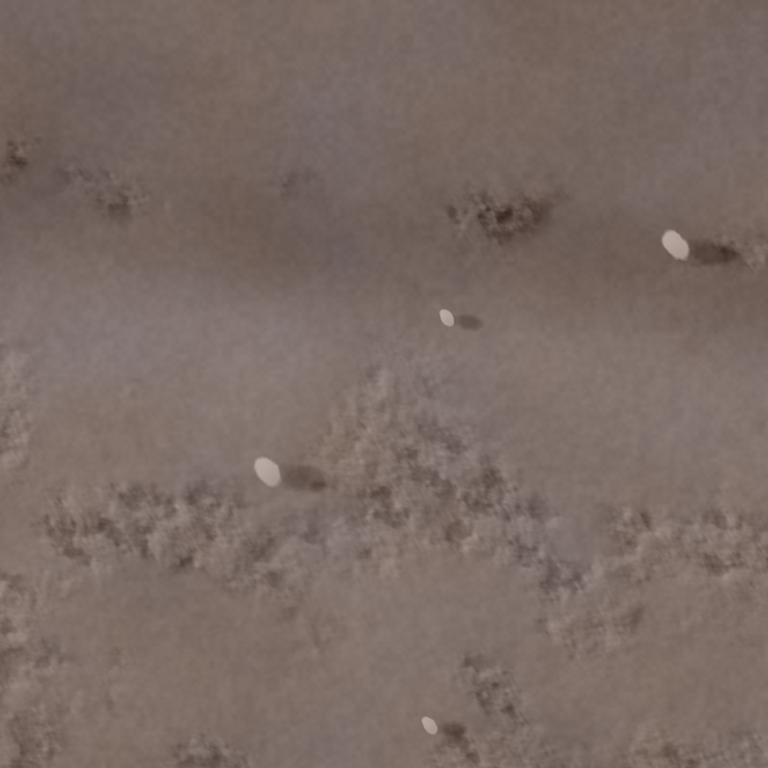
Write a WebGL 2 fragment shader that draws this texture.

```glsl
#version 300 es
precision highp float;
// Dry, trodden earth with crumbly clods, shaded ruts and a few pale pebbles.

#define CLOD_SCALE 34.0
#define CLOD_RELIEF 0.27
#define CREVICE_DEPTH 0.13
#define GRAIN_SCALE 105.0
#define GRAIN_CONTRAST 0.042
#define MOTTLE_CONTRAST 0.050
#define PEBBLE_GRID 4.0
#define PEBBLE_CHANCE 0.24
#define PEBBLE_TONE 0.68
#define LIGHT_STEP vec2(-0.0055, 0.0035)

uniform vec2 u_resolution;
out vec4 fragColor;

float hash(vec2 p) {
    vec3 q = fract(p.xyx * vec3(0.1031, 0.1030, 0.0973));
    q += dot(q, q.yzx + 33.33);
    return fract((q.x + q.y) * q.z);
}

float noise(vec2 p) {
    vec2 cell = floor(p), f = fract(p);
    f = f * f * (3.0 - 2.0 * f);
    float low = mix(hash(cell), hash(cell + vec2(1, 0)), f.x);
    float high = mix(hash(cell + vec2(0, 1)), hash(cell + vec2(1, 1)), f.x);
    return mix(low, high, f.y);
}

float fbm(vec2 p) {
    float sum = 0.0, weight = 0.533;
    for (int i = 0; i < 4; i++) {
        sum += weight * noise(p);
        p = mat2(1.6, 1.2, -1.2, 1.6) * p + 17.3;
        weight *= 0.5;
    }
    return sum;
}

float band(float x, float centre, float width) {
    float d = (x - centre) / width;
    return exp(-d * d);
}

// Clod height, drawn out along a line falling to the right
float clodHeight(vec2 p) {
    vec2 q = vec2(0.80 * p.x - 0.60 * p.y, 0.60 * p.x + 0.80 * p.y);
    return fbm(q * CLOD_SCALE * vec2(0.8, 1.15) + 40.0);
}

// x: pebble cover, y: cast shadow, z: shading across the stone
vec3 pebbles(vec2 p) {
    vec3 result = vec3(0.0);
    vec2 home = floor(p * PEBBLE_GRID);
    float rough = 0.5 * (fbm(p * 60.0) - 0.5);
    for (int j = -1; j <= 1; j++) {
        for (int i = -1; i <= 1; i++) {
            vec2 cell = home + vec2(i, j);
            if (hash(cell + 71.0) > PEBBLE_CHANCE) continue;
            vec2 jitter = vec2(hash(cell + 5.0), hash(cell + 23.0));
            vec2 d = p - (cell + 0.2 + 0.6 * jitter) / PEBBLE_GRID;
            float radius = mix(0.010, 0.022, hash(cell + 47.0));
            d.x += 0.35 * d.y;
            float stone = length(d * vec2(1.1, 0.9)) / radius + rough;
            vec2 s = d - radius * vec2(2.4, -0.5);
            float shadow = length(s * vec2(0.55, 1.0)) / radius + 2.0 * rough;
            result.x = max(result.x, 1.0 - smoothstep(0.75, 1.05, stone));
            result.y = max(result.y, 1.0 - smoothstep(0.4, 1.3, shadow));
            result.z += exp(-stone * stone) * dot(d, vec2(-0.6, 0.8)) / radius;
        }
    }
    return result;
}

void main() {
    vec2 p = gl_FragCoord.xy / min(u_resolution.x, u_resolution.y);
    float drift = fbm(p * 4.0 + 9.0) - 0.5;
    float level = p.y + 0.09 * (p.x - 0.5) + 0.07 * drift;

    // Broad light: pale shoulder, dark rut, smooth brown ground above
    float tone = mix(0.496, 0.453, smoothstep(0.54, 0.66, level));
    tone += 0.024 * band(level, 0.51, 0.10) - 0.026 * band(level, 0.70, 0.055);
    tone += MOTTLE_CONTRAST * (fbm(p * vec2(6.0, 9.0)) - 0.5);
    tone += 0.05 * drift;

    // Crumbled patches, gathered on the lower ground and along the rut
    float rut = band(level, 0.725, 0.035);
    float loose = 1.0 - smoothstep(0.40, 0.66, level);
    float patches = smoothstep(0.44, 0.70, fbm(p * vec2(8.0, 10.0) + 61.0));
    float crumble = patches * (0.12 + 0.75 * loose + 0.9 * rut) + 0.14 * loose + 0.05;
    float height = clodHeight(p);
    float relief = height - clodHeight(p + LIGHT_STEP);
    tone += CLOD_RELIEF * crumble * clamp(relief * 1.6, -0.5, 0.5);
    float crevice = smoothstep(0.50, 0.30, height);
    tone -= CREVICE_DEPTH * crevice * patches * (0.55 * loose + rut);

    // Fine soil grain
    float grain = 0.6 * noise(p * GRAIN_SCALE) + 0.4 * noise(p * GRAIN_SCALE * 1.9 + 31.0);
    tone += GRAIN_CONTRAST * (grain - 0.5);

    // Stones and their shadows
    vec3 stones = pebbles(p) * (1.0 - smoothstep(0.74, 0.78, p.y));
    tone -= 0.10 * stones.y * (1.0 - stones.x);
    tone = mix(tone, PEBBLE_TONE + 0.05 * stones.z + 0.06 * (height - 0.5), stones.x);

    // Warm brown to cool grey drift
    float cool = fbm(p * 7.0 + 83.0) - 0.5 + 0.15 * band(level, 0.52, 0.1);
    vec3 colour = vec3(tone, tone - 0.061, tone - 0.086);
    colour += cool * vec3(-0.015, 0.003, 0.045);
    fragColor = vec4(clamp(colour, 0.0, 1.0), 1.0);
}
```
